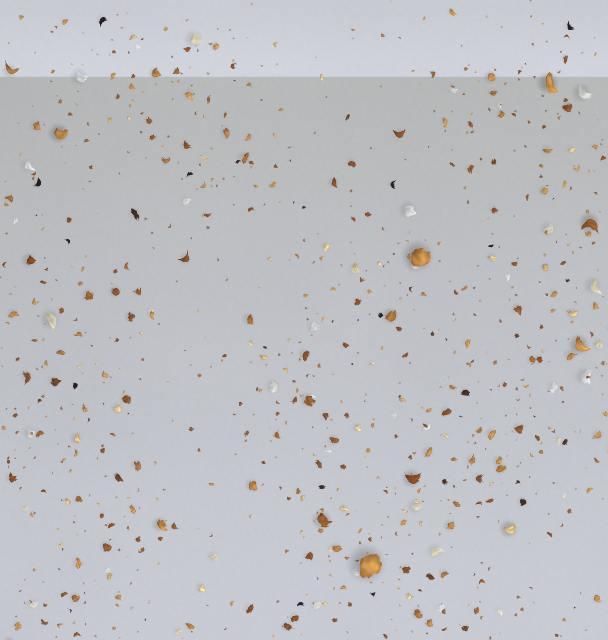
A Shadertoy shader for this texture:

```glsl
float hash(vec2 p) {
    vec3 q = fract(vec3(p.xyx) * 0.1031);
    q += dot(q, q.yzx + 33.33);
    return fract((q.x + q.y) * q.z);
}

float noise(vec2 p) {
    vec2 i = floor(p), f = fract(p);
    f = f * f * (3.0 - 2.0 * f);
    float low = mix(hash(i), hash(i + vec2(1, 0)), f.x);
    float high = mix(hash(i + vec2(0, 1)), hash(i + vec2(1, 1)), f.x);
    return mix(low, high, f.y);
}

mat2 rotation(float angle) {
    float c = cos(angle), s = sin(angle);
    return mat2(c, s, -s, c);
}

// Tone runs from charred through toasted and golden to white flakes
vec3 crumbColor(float tone) {
    const vec3 charred = vec3(0.12, 0.09, 0.09);
    const vec3 toasted = vec3(0.54, 0.31, 0.15);
    const vec3 golden = vec3(0.77, 0.57, 0.30);
    const vec3 cream = vec3(0.87, 0.80, 0.60);
    const vec3 flake = vec3(0.88, 0.89, 0.88);
    vec3 color = mix(charred, toasted, smoothstep(0.06, 0.14, tone));
    color = mix(color, golden, smoothstep(0.30, 0.72, tone));
    color = mix(color, cream, smoothstep(0.78, 0.95, tone));
    return mix(color, flake, smoothstep(1.0, 1.2, tone));
}

// Pale tabletop with a bright strip above a straight seam
vec3 tabletop(vec2 p, vec2 uv, float blur) {
    const float seam = 0.88;
    vec3 lower = mix(vec3(0.780, 0.790, 0.822), vec3(0.745, 0.755, 0.777),
                     smoothstep(0.0, 0.55, uv.y));
    lower = mix(lower, vec3(0.712, 0.720, 0.722), smoothstep(0.45, seam, uv.y));
    lower += 0.012 * (smoothstep(0.0, 0.35, uv.x) - 0.6);
    vec3 strip = mix(vec3(0.815, 0.828, 0.860), vec3(0.785, 0.797, 0.822),
                     smoothstep(seam, 1.0, uv.y));
    vec3 color = mix(lower, strip, smoothstep(-blur, blur, uv.y - seam));
    float mottle = noise(p * 9.0) - 0.5;
    float grain = noise(p * 330.0) - 0.5;
    return color + 0.010 * mottle + 0.012 * grain;
}

// One jittered crumb per cell, kept where the clustered chance allows
vec3 scatter(vec3 base, vec2 p, float cell, float chance, vec2 radii,
             vec2 tones, float opacity, float blur) {
    vec2 home = floor(p / cell);
    for (int y = -1; y <= 1; y++)
    for (int x = -1; x <= 1; x++) {
        vec2 id = home + vec2(x, y);
        vec2 seed = id + cell * 917.0 + 51.0;
        vec2 jitter = vec2(hash(seed + 3.1), hash(seed + 17.7));
        vec2 center = (id + 0.1 + 0.8 * jitter) * cell;
        float cluster = 0.35 + 1.3 * smoothstep(0.25, 0.75, noise(center * 7.0 + 4.0));
        if (hash(seed + 29.3) > chance * cluster) continue;

        float size = hash(seed + 41.9);
        float radius = mix(radii.x, radii.y, size * size);
        vec2 offset = p - center;
        if (length(offset) > radius * 3.0 + blur * 2.0) continue;

        // Turned, stretched and bent lump with a ragged outline
        float bulk = smoothstep(0.010, 0.015, radius);
        float stretch = mix(1.0 + 0.5 * hash(seed + 53.2), 1.05, bulk);
        vec2 q = rotation(6.283 * hash(seed + 67.4)) * offset;
        q.y += (1.0 - bulk) * (hash(seed + 71.6) - 0.5) * q.x * q.x / radius;
        q *= vec2(1.0 / stretch, stretch);
        vec2 local = q / radius;
        float ragged = noise(local * 1.6 + seed * 7.3);
        float fine = noise(local * 3.7 + seed * 5.1);
        float outline = mix(0.60 + 0.65 * ragged, 0.82 + 0.24 * ragged, bulk);
        float edge = length(q) - radius * (outline + 0.22 * (fine - 0.5));

        // Soft shade falls to the upper left
        float reach = length(offset - radius * vec2(-0.35, 0.2)) / radius;
        float shade = 1.0 - smoothstep(0.5, 1.9, reach);
        base *= 1.0 - 0.20 * opacity * shade * smoothstep(0.002, 0.012, radius);

        // Crust patches, lit lower right faces and darker rim
        float tone = mix(tones.x, tones.y, hash(seed + 83.8));
        vec3 color = crumbColor(tone);
        float patches = noise(local * 2.3 + seed * 3.7);
        float light = dot(offset / radius, vec2(0.6, -0.5));
        color *= 0.86 + 0.30 * patches + 0.16 * clamp(light, -1.0, 1.0);
        float rim = smoothstep(-0.45, 0.0, edge / radius) * (1.0 - step(1.0, tone));
        color *= 1.0 - rim * vec3(0.12, 0.20, 0.28) * (0.4 + fine);
        float cover = 1.0 - smoothstep(-blur, blur, edge);
        base = mix(base, color, cover * opacity);
    }
    return base;
}

void mainImage(out vec4 fragColor, in vec2 fragCoord) {
    vec2 p = fragCoord / iResolution.y;
    vec2 uv = fragCoord / iResolution.xy;
    float blur = max(0.8 / iResolution.y, 0.0012);

    vec3 color = tabletop(p, uv, blur);
    // Translucent flakes, dust, crumbs, then the few large lumps
    color = scatter(color, p, 0.090, 0.22, vec2(0.004, 0.010), vec2(1.0, 1.3), 0.60, blur);
    color = scatter(color, p, 0.021, 0.27, vec2(0.0010, 0.0024), vec2(0.04, 0.90), 0.80, blur);
    color = scatter(color, p, 0.038, 0.46, vec2(0.0028, 0.0066), vec2(0.06, 0.98), 0.95, blur);
    color = scatter(color, p, 0.105, 0.22, vec2(0.0065, 0.0110), vec2(0.25, 0.92), 1.00, blur);
    color = scatter(color, p, 0.230, 0.30, vec2(0.0150, 0.0190), vec2(0.60, 0.76), 1.00, blur);
    fragColor = vec4(clamp(color, 0.0, 1.0), 1.0);
}
```
